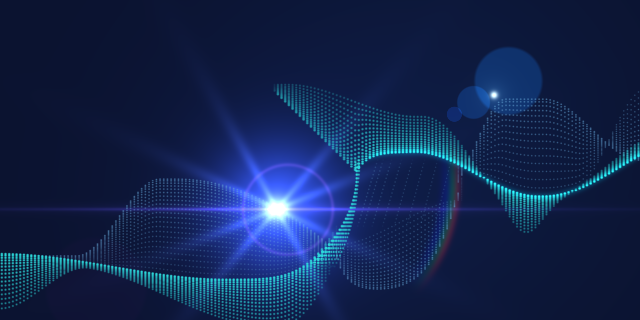
This background is drawn by a WebGL 2 fragment shader. Its source:

```glsl
#version 300 es
precision highp float;
// Dotted teal wave ribbons twisting over a navy field with a blue star flare.
uniform vec2 u_resolution;
out vec4 outColor;

const float SPACING = 0.0115;

float bell(float x, float center, float width) {
    float t = (x - center) / width;
    return exp(-t * t);
}

float window(float x, float a, float b, float soft) {
    return smoothstep(a - soft, a + soft, x) * (1.0 - smoothstep(b - soft, b + soft, x));
}

float snapToColumn(float x) {
    return (floor(x / SPACING) + 0.5) * SPACING;
}

// Nearest dot of a sheet whose rows crowd toward the edge "lo"; "fade" dims the far edge.
float dots(vec2 p, float column, float lo, float hi, float rows, float radius, float fade) {
    float span = hi - lo;
    if (abs(span) < 1e-4) span = 1e-4;
    float v = clamp((p.y - lo) / span, 0.0, 1.0);
    float row = floor(rows * pow(v, 0.75) + 0.5) / rows;
    vec2 center = vec2(column, lo + span * pow(row, 1.3333));
    float r = radius * mix(1.0, 0.75, row);
    float px = 0.9 / u_resolution.y;
    return (1.0 - smoothstep(r - px, r + px, distance(p, center))) * mix(1.0, fade, row);
}

float disc(vec2 p, vec2 center, float radius) {
    return 1.0 - smoothstep(radius * 0.93, radius * 1.04, distance(p, center));
}

// Bright spine of the lower left ribbon.
float lowerSpine(float x) {
    return 0.206 - 0.08 * smoothstep(0.0, 0.7, x)
        + 0.32 * pow(clamp((x - 0.7) / 0.415, 0.0, 1.0), 4.0);
}

// Bright spine of the upper right ribbon.
float upperSpine(float x) {
    return 0.526 - 0.14 * smoothstep(1.3, 1.68, x) + 0.2 * smoothstep(1.7, 2.2, x)
        - 0.07 * exp(-max(x - 1.11, 0.0) / 0.035);
}

vec3 background(vec2 p, vec2 flare) {
    vec3 col = vec3(0.043, 0.073, 0.185);
    col += vec3(0.008, 0.03, 0.065) * exp(-2.5 * dot(p - vec2(1.35, 0.55), p - vec2(1.35, 0.55)));
    col += vec3(0.03, 0.0, 0.025) * disc(p, vec2(0.3, 0.1), 0.16) * 0.5;
    // Lens discs and their small warm star
    col += vec3(0.01, 0.10, 0.19) * disc(p, vec2(1.589, 0.747), 0.107);
    col += vec3(0.01, 0.09, 0.18) * disc(p, vec2(1.48, 0.68), 0.052);
    col += vec3(0.01, 0.06, 0.17) * disc(p, vec2(1.42, 0.643), 0.024);
    float star = distance(p, vec2(1.544, 0.703));
    col += vec3(0.9, 0.85, 0.65) * exp(-star * star / 0.00012) + vec3(0.12, 0.17, 0.17) * exp(-star / 0.025);
    // Thin halo and spectral arc
    float halo = distance(p, vec2(0.9, 0.345));
    col += vec3(0.13, 0.05, 0.13) * bell(halo, 0.14, 0.006);
    vec2 q = p - vec2(0.9, 0.43);
    vec3 spectrum = vec3(bell(length(q), 0.53, 0.012), bell(length(q), 0.515, 0.014), bell(length(q), 0.495, 0.018));
    col += spectrum * vec3(0.2, 0.15, 0.14) * window(atan(q.y, q.x), -0.55, 0.12, 0.2) * step(0.0, q.x);
    // Flare glow, crossing rays and horizontal streak
    vec2 d = p - flare;
    float dist = length(d);
    col += vec3(0.13, 0.20, 0.62) * exp(-dist * dist / 0.035) + vec3(0.04, 0.08, 0.25) * exp(-dist / 0.2);
    vec4 angles = vec4(0.38, 0.86, 2.08, 2.70);
    for (int i = 0; i < 4; i++) {
        vec2 dir = vec2(cos(angles[i]), sin(angles[i]));
        float across = dot(d, vec2(-dir.y, dir.x));
        float ray = bell(across, 0.0, 0.007 + 0.05 * dist) * exp(-dist / 0.17);
        col += vec3(0.25, 0.34, 0.75) * ray * 0.8;
    }
    float reach = exp(-abs(d.x) / 0.38);
    col += vec3(0.36, 0.25, 0.85) * reach * (0.75 * bell(d.y, 0.0, 0.005) + 0.25 * bell(d.y, 0.0, 0.018));
    return col;
}

void main() {
    vec2 p = gl_FragCoord.xy / u_resolution.y;
    vec2 flare = vec2(0.865, 0.346);
    vec3 col = background(p, flare);
    float x = snapToColumn(p.x);
    float y = snapToColumn(p.y);
    float low = lowerSpine(x);
    float high = upperSpine(x);

    // Faint sheets: left arch, lower bowl, right arch, hanging threads
    float drop = max(x - 0.55, 0.0);
    float arch = 0.2 + 0.24 * smoothstep(0.24, 0.5, x) - 0.9 * drop * drop;
    float faint = dots(p, x, arch, low, 22.0, 0.0022, 0.5) * window(p.x, 0.1, 1.04, 0.03);
    float b = (x - 1.17) * (x - 1.17);
    float bowl = 0.096 + 1.5 * b + 42.0 * b * b + 0.1 * exp(-max(x - 1.04, 0.0) / 0.03);
    float rim = 0.235 + 0.14 * smoothstep(1.05, 1.45, x);
    faint += dots(p, x, bowl, rim, 15.0, 0.0022, 0.5) * window(p.x, 1.04, 1.44, 0.01);
    float crest = 0.38 + 0.31 * smoothstep(1.38, 1.58, x) - 0.19 * smoothstep(1.7, 2.0, x);
    float rise = high + 0.2 * smoothstep(1.8, 2.0, x);
    faint += dots(p, x, crest, rise, 15.0, 0.0022, 0.65) * window(p.x, 1.43, 2.2, 0.01);
    faint += 0.5 * dots(p.yx, y, 1.12 + 0.3 * (y - 0.3), 1.36 + 0.25 * (y - 0.3), 7.0, 0.0018, 0.9)
        * window(p.y, 0.3, 0.49, 0.02);
    col = mix(col, vec3(0.38, 0.63, 0.82), clamp(faint * 0.65, 0.0, 1.0));

    // Lower ribbon, pinched near the left
    float width = 0.015 + 0.155 * (1.0 - smoothstep(0.0, 0.28, x))
        + 0.14 * smoothstep(0.28, 0.9, x) * (1.0 - 0.5 * smoothstep(0.9, 1.11, x));
    float teal = dots(p, x, low, low - width, 15.0, 0.0036, 0.55) * (1.0 - smoothstep(0.98, 1.06, p.x));
    // Vertical twist joining both ribbons
    float bend = (0.45 - y) * (0.45 - y);
    teal += dots(p.yx, y, 1.115 - 1.89 * bend, 1.118 - 0.9 * bend + 0.1 * max(y - 0.42, 0.0), 9.0, 0.0036, 0.8)
        * window(p.y, 0.18, 0.49, 0.025);
    // Upper ribbon: pointed wing, pinch, then hanging loop
    float edge = x < 1.115 ? 0.714 - 0.98 * (x - 0.86) : high;
    float wing = (0.735 - 0.1 * smoothstep(0.9, 1.3, x) - edge) * (1.0 - smoothstep(1.32, 1.54, x));
    float loop = 0.04 * smoothstep(1.75, 2.0, x) - 0.115 * bell(x, 1.64, 0.08);
    teal += dots(p, x, edge, edge + wing + loop, 15.0, 0.0038, 0.45) * smoothstep(0.85, 0.87, p.x)
        * mix(0.65, 1.0, smoothstep(1.05, 1.15, p.x));
    col = mix(col, vec3(0.17, 0.84, 0.85), clamp(teal, 0.0, 1.0));

    // Soft light along the upper spine, then the hot flare core
    col += vec3(0.0, 0.16, 0.17) * bell(p.y, upperSpine(p.x), 0.012) * smoothstep(1.11, 1.2, p.x);
    float core = distance(p, flare);
    col += vec3(0.6, 0.7, 0.9) * exp(-core * core / 0.0014) + vec3(0.2, 0.25, 0.4) * exp(-core / 0.05);
    outColor = vec4(clamp(col, 0.0, 1.0), 1.0);
}
```
